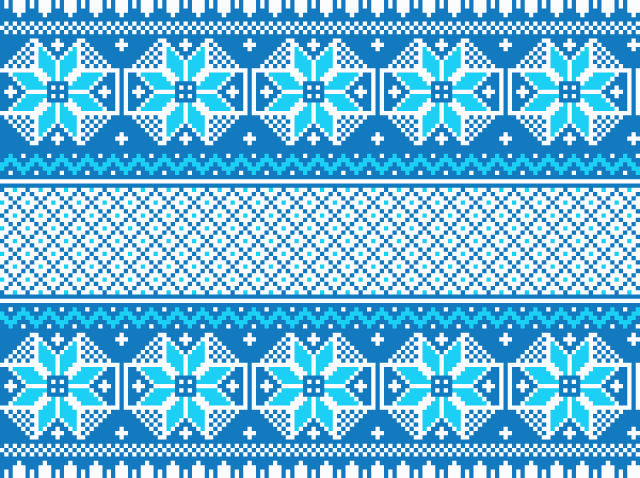
This pattern is drawn by a WebGL 2 fragment shader. Its source:

```glsl
#version 300 es
precision highp float;
// Nordic knit: two bands of five eight-petal stars around a diamond lattice,
// edged by zigzags, stripes, checks and teeth. Each stitch of a square grid
// is classified by integer formulas, then box-filtered for smooth edges.

uniform vec2 u_resolution;
out vec4 outColor;

const vec3 BLUE  = vec3(0.08, 0.48, 0.75);
const vec3 WHITE = vec3(0.99, 0.99, 1.00);
const vec3 CYAN  = vec3(0.11, 0.81, 0.96);

const float STITCHES = 150.0;      // stitches across the canvas
const float ROWS = 112.0;          // rows down, centred on the canvas
const float STAR_PERIOD = 30.0;
const float STAR_COLUMN = 13.0;    // centre column of the first star
const float STAR_ROW_TOP = 21.0;
const float STAR_ROW_BOTTOM = 90.0;
const float MIDDLE_ROW = 56.0;     // centre row of the diamond lattice
const float LATTICE_HALF = 12.0;
const float ZIGZAG_OFFSET = 18.0;  // rows from lattice centre to zigzag centre
const float PERIOD = 6.0;          // repeat of the small motifs
const int SAMPLES = 4;             // filter taps per axis

// Distance from x to the nearest multiple of period.
float fold(float x, float period) {
    return abs(mod(x + 0.5 * period, period) - 0.5 * period);
}

bool isPlus(vec2 p) {
    return abs(p.x) + abs(p.y) < 1.5;
}

// One star, its side notches, and the bars and pluses between stars.
vec3 starBand(vec2 p) {
    float gap = STAR_PERIOD * 0.5 - p.x;
    if (isPlus(vec2(gap, p.y - 11.0))) return WHITE;
    if (abs(gap - 1.0) < 0.5 && p.y < 5.5) return WHITE;

    float a = max(p.x, p.y);
    float b = min(p.x, p.y);
    if (p.y > 12.5 || p.x > 13.5) return BLUE;

    // Central block with four stitches
    if (a < 2.5) return (abs(a - 1.0) < 0.5 && abs(b - 1.0) < 0.5) ? WHITE : BLUE;

    // Notches beyond the petal edges
    if (b < 4.5 && a > b + 7.5) return isPlus(vec2(a - 11.0, b)) ? WHITE : BLUE;

    // Cyan petals with white outlines
    if (b < 5.5 && a < b + 7.5) {
        bool petal = b > 0.5 && b < 4.5 && a > b + 1.5 && a < b + 6.5;
        return petal ? CYAN : WHITE;
    }

    // Checked corners cut to an octagon
    bool checkStitch = a + b < 18.5 && mod(a + b, 2.0) < 0.5;
    return checkStitch ? WHITE : BLUE;
}

// Stepped zigzag with a white stitch in each bend.
vec3 zigzag(float column, float v) {
    float t = fold(column - 5.0, PERIOD);
    if (abs(v + t - 1.5) < 1.0) return CYAN;
    bool dotStitch = (v < -1.5 && t < 0.5) || (v > 1.5 && t > 2.5);
    return dotStitch ? WHITE : BLUE;
}

// Diagonal trellis with a cyan stitch in each diamond.
vec3 lattice(vec2 p) {
    float u = fold(p.x + p.y, PERIOD);
    float w = fold(p.x - p.y, PERIOD);
    if (max(u, w) > 2.5) return BLUE;
    return max(u, w) < 0.5 ? CYAN : WHITE;
}

// Stepped teeth along the outer edges.
vec3 teeth(float column, float row) {
    float q = fold(column - 4.0, PERIOD);
    bool tooth = q < 0.5;
    if (row < 2.5) tooth = q < 1.5;
    if (row < 1.5) tooth = abs(q - 2.0) > 0.5;
    return tooth ? WHITE : BLUE;
}

vec3 stitchColor(vec2 cell) {
    float edge = min(cell.y, ROWS - 1.0 - cell.y);
    if (edge < 3.5) return teeth(cell.x, edge);
    if (edge < 4.5) return BLUE;
    if (edge < 7.5) return mod(cell.x + edge, 2.0) < 0.5 ? WHITE : BLUE;

    float fromMiddle = abs(cell.y - MIDDLE_ROW);
    if (fromMiddle < LATTICE_HALF + 0.5)
        return lattice(vec2(cell.x - 3.0, cell.y - MIDDLE_ROW));
    if (abs(fromMiddle - 14.0) < 0.5) return WHITE;
    if (fromMiddle < 15.5) return BLUE;
    if (fromMiddle < 20.5) return zigzag(cell.x, ZIGZAG_OFFSET - fromMiddle);

    float starRow = cell.y < MIDDLE_ROW ? STAR_ROW_TOP : STAR_ROW_BOTTOM;
    return starBand(vec2(fold(cell.x - STAR_COLUMN, STAR_PERIOD), abs(cell.y - starRow)));
}

void main() {
    vec3 sum = vec3(0.0);
    for (int j = 0; j < SAMPLES; j++) {
        for (int i = 0; i < SAMPLES; i++) {
            vec2 offset = (vec2(i, j) + 0.5) / float(SAMPLES) - 0.5;
            vec2 p = (gl_FragCoord.xy + offset - vec2(0.0, 0.5 * u_resolution.y)) / u_resolution.x;
            vec2 cell = floor(vec2(p.x * STITCHES, 0.5 * ROWS - p.y * STITCHES));
            sum += stitchColor(cell);
        }
    }
    outColor = vec4(sum / float(SAMPLES * SAMPLES), 1.0);
}
```
